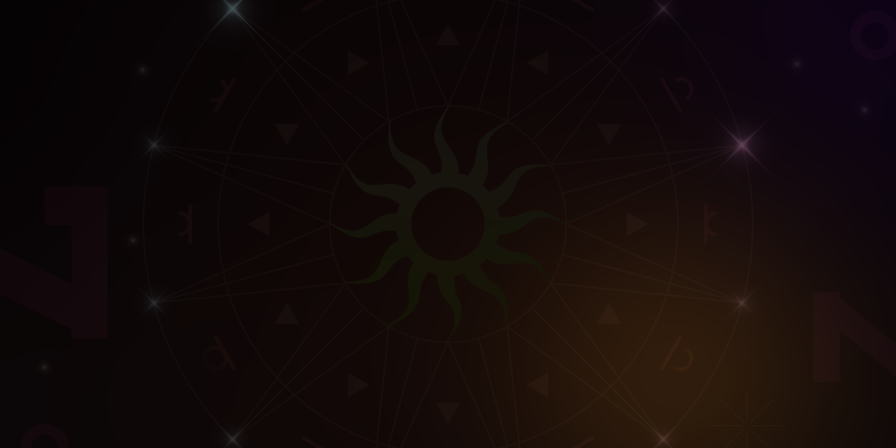
Give the GLSL for this background, as a Shadertoy shader.

```glsl
// A dim celestial wheel: a wavy-rayed sun inside rings, star lines and markers,
// over a night gradient with an amber glow. Angular folding repeats the wheel
// parts; distance functions draw them, with coordinates in canvas heights.

const float PI = 3.14159265;
const float STEP = PI / 6.0;

float hash(float n) {
    n = fract(n * 0.1031);
    n *= n + 33.33;
    return fract(n * (n + n));
}

vec2 polar(float radius, float angle) {
    return radius * vec2(cos(angle), sin(angle));
}

mat2 rotation(float angle) {
    float c = cos(angle), s = sin(angle);
    return mat2(c, s, -s, c);
}

float segment(vec2 p, vec2 a, vec2 b) {
    vec2 ab = b - a;
    return length(p - a - ab * clamp(dot(p - a, ab) / dot(ab, ab), 0.0, 1.0));
}

float box(vec2 p, vec2 halfSize) {
    vec2 d = abs(p) - halfSize;
    return length(max(d, 0.0)) + min(max(d.x, d.y), 0.0);
}

float fill(float d) {
    float pixel = 1.0 / iResolution.y;
    return 1.0 - smoothstep(-pixel, pixel, d);
}

vec3 background(vec2 p) {
    vec3 night = mix(vec3(0.016, 0.010, 0.020), vec3(0.058, 0.024, 0.022),
                     exp(-1.5 * dot(p, p)));
    night += vec3(0.020, 0.012, 0.006) * smoothstep(0.3, -0.5, p.y);
    vec2 violet = p - vec2(0.98, 0.48);
    night += vec3(0.030, 0.000, 0.065) * exp(-4.0 * dot(violet, violet));
    vec2 amber = p - vec2(0.52, -0.33);
    return night + vec3(0.130, 0.083, 0.018) * exp(-7.0 * dot(amber, amber));
}

float sun(float radius, float angle) {
    float sway = 0.022 * sin((radius - 0.15) * 28.5) * smoothstep(0.08, 0.2, radius);
    float bent = angle - sway / max(radius, 0.05);
    float offset = bent - STEP * round(bent / STEP);
    float width = mix(0.020, 0.002, smoothstep(0.11, 0.265, radius));
    float ray = max(abs(radius * sin(offset)) - width, abs(radius - 0.185) - 0.078);
    return min(ray, abs(radius - 0.099) - 0.017);
}

// Rings and the rays joining the outer star points to the inner ring.
float wheelLines(float radius, float angle) {
    float rings = min(abs(radius - 0.264), min(abs(radius - 0.513), abs(radius - 0.680)));
    float folded = abs(mod(angle, STEP) - 0.5 * STEP);
    vec2 q = polar(radius, folded), tip = vec2(0.680, 0.0);
    float rays = min(segment(q, tip, polar(0.264, 0.5 * STEP)),
                     segment(q, tip, vec2(0.264, 0.0)));
    return min(rings, rays) - 0.0015;
}

// Triangles turn a quarter at each step around the wheel.
float triangles(vec2 p, float index) {
    vec2 q = rotation(index * PI * 0.5) * (p - polar(0.415, index * STEP));
    return max(-q.x, 0.5 * q.x + 0.866 * abs(q.y)) - 0.016;
}

// Abstract curls between the two outer rings.
float curls(vec2 p, float index) {
    vec2 q = rotation(-index * STEP) * (p - polar(0.600, index * STEP));
    float arc = max(abs(length(q) - 0.024) - 0.004, q.x * (hash(index + 20.0) - 0.5) * 4.0);
    return min(arc, segment(q, vec2(-0.025, -0.04), vec2(-0.025, 0.04)) - 0.004);
}

// Large faint beams and hoops beyond the wheel.
float sideShapes(vec2 p) {
    float left = min(box(p - vec2(-0.80, -0.085), vec2(0.040, 0.17)),
                     box(p - vec2(-0.83, 0.040), vec2(0.070, 0.043)));
    left = min(left, segment(p, vec2(-1.05, -0.08), vec2(-0.81, -0.20)) - 0.045);
    float right = min(box(p - vec2(0.845, -0.253), vec2(0.030, 0.10)),
                      segment(p, vec2(0.85, -0.18), vec2(1.03, -0.33)) - 0.028);
    float hoops = min(abs(length(p - vec2(0.953, 0.42)) - 0.043),
                      abs(length(p - vec2(-0.90, -0.50)) - 0.042)) - 0.012;
    return min(min(left, right), hoops);
}

float twinkle(vec2 p, float size) {
    vec2 d = rotation(PI * 0.25) * p;
    float halo = exp(-dot(p, p) / (size * size * 0.16));
    float cross = exp(-abs(d.x * d.y) / (size * size * 0.006)) * exp(-length(p) / (size * 0.45));
    return 0.4 * halo + cross;
}

void mainImage(out vec4 fragColor, in vec2 fragCoord) {
    vec2 p = (fragCoord - 0.5 * iResolution.xy) / iResolution.y;
    float radius = length(p), angle = atan(p.y, p.x + 1e-6);
    float index = mod(round(angle / STEP), 12.0);

    vec3 color = background(p);
    color += vec3(0.030, 0.008, 0.018) * fill(sideShapes(p));
    color += vec3(0.028, 0.025, 0.024) * fill(wheelLines(radius, angle));
    color += vec3(0.028, 0.023, 0.020) * fill(triangles(p, index));
    color += vec3(0.038, 0.018, 0.018) * fill(curls(p, index));
    vec3 sunColor = mix(vec3(0.085, 0.090, 0.025), vec3(0.090, 0.085, 0.060),
                        smoothstep(-0.2, 0.2, p.y));
    color = mix(color, sunColor, 0.85 * fill(sun(radius, angle)));

    // Star points on the outer ring, brightest at two of them.
    for (float i = 0.0; i < 12.0; i++) {
        vec2 center = polar(0.680, (i + 0.5) * STEP);
        float strength = (i == 0.0 || i == 4.0) ? 0.22 : 0.11;
        vec3 tint = mix(vec3(0.7, 0.95, 1.0), vec3(0.95, 0.7, 0.9), step(0.0, center.x));
        color += tint * strength * twinkle(p - center, 0.35 * strength + 0.025);
    }

    // Eight-armed star at the lower right and lone specks.
    vec2 s = p - vec2(0.667, -0.45);
    float arm = mod(atan(s.y, s.x) + PI / 8.0, PI / 4.0) - PI / 8.0;
    color += 0.025 * fill(segment(polar(length(s), arm), vec2(0.012, 0.0), vec2(0.08, 0.0)) - 0.001);
    vec2 specks[5] = vec2[](vec2(-0.682, 0.344), vec2(-0.703, -0.036), vec2(-0.901, -0.320),
                            vec2(0.779, 0.357), vec2(0.930, 0.255));
    for (int i = 0; i < 5; i++) color += 0.12 * exp(-length(p - specks[i]) / 0.006);

    fragColor = vec4(color, 1.0);
}
```
